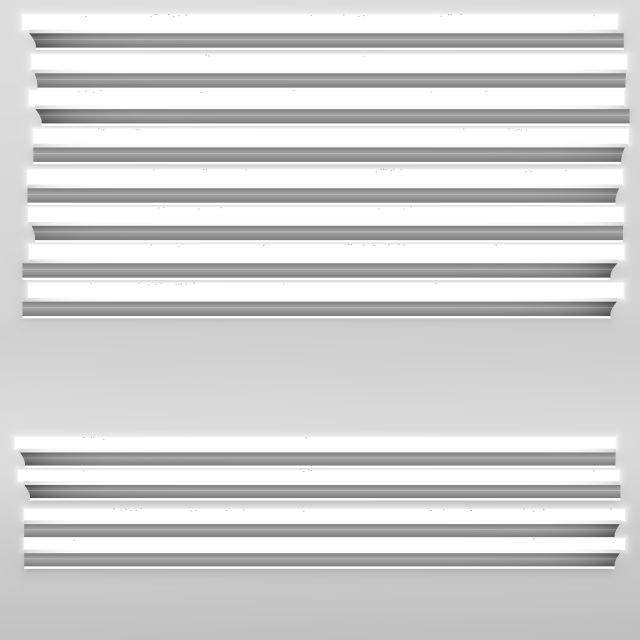
This texture map is drawn by a Shadertoy shader. Its source:

```glsl
// Two stacks of glowing white slats with grey grooved undersides on a pale wall.

float hash(vec2 p) {
    return fract(sin(dot(p, vec2(127.1, 311.7))) * 43758.5453);
}

// Antialiased coverage of a box
float box(vec2 p, vec2 lo, vec2 hi, float aa) {
    vec2 m = clamp((p - lo) / aa + 0.5, 0.0, 1.0) * clamp((hi - p) / aa + 0.5, 0.0, 1.0);
    return m.x * m.y;
}

float boxDistance(vec2 p, vec2 lo, vec2 hi) {
    return length(max(max(lo - p, p - hi), 0.0));
}

// Wall: soft vertical falloff, darker under each stack
float wall(vec2 p) {
    float v = mix(0.86, 0.83, smoothstep(0.0, 380.0, p.y));
    v = mix(v, 0.815, smoothstep(370.0, 400.0, p.y));
    v = mix(v, 0.855, smoothstep(400.0, 520.0, p.y));
    v = mix(v, 0.785, smoothstep(540.0, 690.0, p.y));
    v = mix(v, 0.755, smoothstep(690.0, 768.0, p.y));
    return v + 0.012 * (0.5 - p.x / 768.0);
}

// Groove shading from top (0) to bottom (1), with a bright seam
float groove(float t, float aa) {
    float v = mix(0.51, 0.62, smoothstep(0.0, 0.38, t));
    v = mix(v, 0.50, smoothstep(0.48, 1.0, t));
    float seam = clamp(1.0 - abs(t - 0.42) * 17.0 / max(aa, 1.0), 0.0, 1.0);
    return mix(v, 0.78, 0.8 * seam / max(aa, 1.0));
}

void mainImage(out vec4 fragColor, in vec2 fragCoord) {
    // The canvas spans 768 units, measured downward from the top
    vec2 p = fragCoord / iResolution.xy * 768.0;
    p.y = 768.0 - p.y;
    float aa = 768.0 / iResolution.y;

    // Each slat: groove top, left end of the lit face, left end of the groove
    vec3 slats[12] = vec3[12](
        vec3(40, 27, 43), vec3(88, 38, 45), vec3(131, 35, 50), vec3(177, 40, 40),
        vec3(226, 33, 33), vec3(271, 34, 42), vec3(316, 35, 27), vec3(362, 34, 27),
        vec3(543, 18, 30), vec3(582, 22, 36), vec3(629, 29, 29), vec3(664, 29, 29));

    float shade = wall(p);

    // Halos of the lit faces and shadows below the grooves
    float glow = 0.0;
    for (int i = 0; i < 12; i++) {
        vec3 s = slats[i];
        bool upper = i < 8;
        float face = upper ? 22.5 : 18.0;
        float width = upper ? 714.0 : 721.0;
        float d = boxDistance(p, vec2(s.y, s.x - face), vec2(s.y + width, s.x - 5.0));
        glow = max(glow, exp(-d / 4.0));
        float below = boxDistance(p, vec2(s.z + 6.0, s.x + 2.0), vec2(s.z + 700.0, s.x + 18.0));
        shade -= 0.11 * exp(-below / 6.0);
    }
    shade = mix(shade, 1.0, 0.75 * glow);

    for (int i = 0; i < 12; i++) {
        vec3 s = slats[i];
        bool upper = i < 8;
        float face = upper ? 22.5 : 18.0;
        float depth = upper ? 17.3 : 15.8;
        float faceRight = s.y + (upper ? 714.0 : 721.0);
        float grooveRight = s.z + (upper ? 705.5 : 708.5);
        float t = (p.y - s.x) / depth;

        // Lit face and its slightly dimmer lower lip
        shade = mix(shade, 1.0, box(p, vec2(s.y, s.x - face), vec2(faceRight, s.x - 4.0), aa));
        vec2 lipEnds = vec2(max(s.y, s.z - 8.0), min(faceRight, grooveRight + 8.0));
        float lipEdge = min(p.x - lipEnds.x, lipEnds.y - p.x);
        float lip = 0.985 - 0.15 * exp(-max(lipEdge, 0.0) / 25.0);
        shade = mix(shade, lip, box(p, vec2(lipEnds.x, s.x - 4.5), vec2(lipEnds.y, s.x), aa));

        // Groove, flaring at the top where the face overhangs its end
        vec2 overhang = max(vec2(s.z - s.y, faceRight - grooveRight), 0.0);
        vec2 flare = 0.5 * overhang * pow(clamp(1.0 - t * 1.2, 0.0, 1.0), 1.5);
        vec2 inset = max(vec2(p.x - s.z, grooveRight - p.x), 0.0);
        vec2 dark = 0.19 * smoothstep(3.0, 14.0, overhang) * exp(-inset / 35.0);
        float grey = groove(t, aa) - dark.x - dark.y;
        shade = mix(shade, grey, box(p, vec2(s.z - flare.x, s.x),
            vec2(grooveRight + flare.y, s.x + depth), aa));

        // Bright bottom rim
        shade = mix(shade, 1.0, box(p, vec2(s.z, s.x + depth),
            vec2(grooveRight, s.x + depth + 2.8), aa));

        // Sparse specks along the seam above the face
        vec2 cell = vec2(floor(p.x / 3.0), float(i));
        float speckY = s.x - face + 3.0 * hash(cell + 7.3) - 1.0;
        float cluster = step(0.8, hash(vec2(floor(p.x / 45.0), float(i) + 31.0)));
        float speck = step(0.985 - 0.13 * cluster, hash(cell));
        vec2 q = vec2(fract(p.x / 3.0) * 3.0, p.y);
        speck *= box(q, vec2(0.7, speckY), vec2(2.3, speckY + 1.2), aa);
        speck *= step(s.y + 50.0, p.x) * step(p.x, faceRight - 15.0);
        shade = mix(shade, 0.55, 0.6 * speck);
    }

    fragColor = vec4(vec3(clamp(shade, 0.0, 1.0)), 1.0);
}
```
